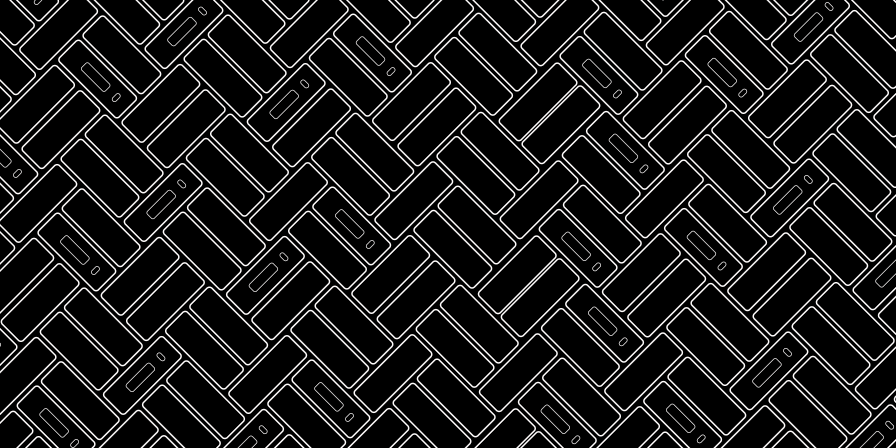
This pattern is drawn by a Shadertoy shader. Its source:

```glsl
// Outlined rounded bricks in a diagonal herringbone: pairs falling to the right,
// alternately two and one rising. Each brick of the seven-brick cell is folded onto
// a skewed lattice; a few, chosen by column, carry a thin panel and a small pill.

#define SPAN 384.0                    // design units per canvas height
#define ORIGIN vec2(69.4, -55.3)      // corner of the first cell, brick axes
#define COLUMN_STEP vec2(75.4, -76.5) // lattice step across
#define ROW_STEP vec2(92.2, 117.4)    // lattice step down
#define BRICK_HALF vec2(36.0, 12.7)
#define BRICK_RADIUS 3.0
#define BRICK_LINE 1.27
#define DETAIL_LINE 0.6
#define TIGHTEN 1.5                   // inward shift of the closely set pairs
#define LINE_COLOR vec3(1.0, 0.99, 0.99)
#define COLUMNS 5.0                   // columns before the details repeat

float roundedBox(vec2 p, vec2 halfSize, float radius) {
    vec2 q = abs(p) - halfSize + radius;
    return length(max(q, 0.0)) + min(max(q.x, q.y), 0.0) - radius;
}

// Box-filtered coverage of a stroke, exact for lines thinner than a pixel
float stroke(float dist, float width, float pixel) {
    float d = abs(dist), h = 0.5 * pixel, w = 0.5 * width;
    return max(min(d + h, w) - max(d - h, -w), 0.0) / pixel;
}

// Brick outline, with panel and pill when detailed; x runs along the brick
float drawBrick(vec2 p, bool detailed, float pixel) {
    float ink = stroke(roundedBox(p, BRICK_HALF, BRICK_RADIUS), BRICK_LINE, pixel);
    if (detailed) {
        float panel = roundedBox(p + vec2(2.4, 0.0), vec2(14.3, 4.2), 2.0);
        float pill = roundedBox(p - vec2(22.5, 0.0), vec2(2.0, 4.0), 2.0);
        ink = max(ink, stroke(min(panel, pill), DETAIL_LINE, pixel));
    }
    return ink;
}

bool fallingDetail(int i, int column) {
    return (i == 1 && (column == 0 || column == 4))
        || (i == 0 && column == 2) || (i == 2 && column == 4);
}

bool risingDetail(int i, int column) {
    return (i == 2 && column == 0) || (i == 0 && column == 1);
}

void mainImage(out vec4 fragColor, in vec2 fragCoord) {
    float pixel = SPAN / iResolution.y;
    vec2 p = fragCoord * pixel;
    p.y = SPAN - p.y;

    // Brick axes: x falls to the right, y falls to the left
    vec2 q = vec2(p.x + p.y, p.y - p.x) * inversesqrt(2.0) - ORIGIN;
    mat2 lattice = mat2(COLUMN_STEP, ROW_STEP);
    mat2 toCell = inverse(lattice);
    vec2 pitch = ROW_STEP / vec2(3.0, 4.0);
    float ink = 0.0;

    // Falling bricks: two pairs per cell
    for (int i = 0; i < 4; i++) {
        vec2 center = vec2(0.5 * COLUMN_STEP.x + 2.0 * pitch.x * float(i / 2),
                           pitch.y * (float(i) + 0.5));
        vec2 cell = round(toCell * (q - center));
        vec2 local = q - center - lattice * cell;
        int column = int(mod(cell.x, COLUMNS));
        ink = max(ink, drawBrick(local, fallingDetail(i, column), pixel));
    }

    // Rising bricks: a pair and a single per cell
    for (int i = 0; i < 3; i++) {
        vec2 center = vec2(COLUMN_STEP.x + pitch.x * (float(i) + 0.5),
                           2.0 * pitch.y * float(1 + i / 2) + 0.5 * COLUMN_STEP.y);
        vec2 cell = round(toCell * (q - center));
        vec2 local = q - center - lattice * cell;
        int column = int(mod(cell.x, COLUMNS));
        if (column == 3 && i < 2) local.x -= TIGHTEN * (1.0 - 2.0 * float(i));
        ink = max(ink, drawBrick(vec2(-local.y, local.x), risingDetail(i, column), pixel));
    }

    fragColor = vec4(LINE_COLOR * ink, 1.0);
}
```
